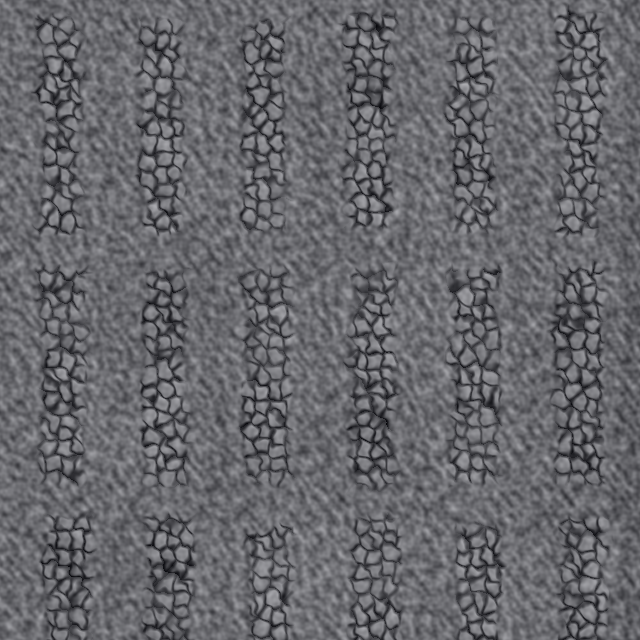
Write a three.js fragment shader that draws this texture.

```glsl
varying vec2 vUv;

vec2 hash2(vec2 p) {
  vec3 q = fract(vec3(p.xyx) * vec3(0.1031, 0.1030, 0.0973));
  q += dot(q, q.yzx + 33.33);
  return fract((q.xx + q.yz) * q.zy);
}

vec2 gradientAt(vec2 cell) {
  float angle = 6.2832 * hash2(cell + 71.0).x;
  return vec2(cos(angle), sin(angle));
}

float gradientNoise(vec2 p) {
  vec2 i = floor(p), f = fract(p);
  vec2 u = f * f * f * (f * (f * 6.0 - 15.0) + 10.0);
  vec2 e = vec2(1.0, 0.0);
  float low = mix(dot(gradientAt(i), f), dot(gradientAt(i + e), f - e), u.x);
  float high = mix(dot(gradientAt(i + e.yx), f - e.yx), dot(gradientAt(i + 1.0), f - 1.0), u.x);
  return mix(low, high, u.y);
}

// Flat pile: short stitches leaning along a falling diagonal
float flatPile(vec2 p) {
  vec2 bent = p + 0.006 * vec2(gradientNoise(p * 14.0), gradientNoise(p * 14.0 + 40.0));
  vec2 lean = vec2(0.80 * bent.x + 0.60 * bent.y, 0.80 * bent.y - 0.60 * bent.x);
  float stitches = gradientNoise(lean * vec2(92.0, 52.0));
  float fibres = gradientNoise(p * 125.0 + 9.0);
  float ribs = sin(lean.x * 400.0 + 3.0 * gradientNoise(p * 22.0));
  return 0.422 + 0.23 * stitches + 0.13 * fibres + 0.022 * ribs;
}

// Raised loops: rounded cells with dark gaps, lit from the upper right
float loopPile(vec2 p) {
  vec2 q = p * vec2(45.0, 42.0) + 0.35 * gradientNoise(p * 60.0);
  vec2 cell = floor(q), toLoop = vec2(0.0), loopId = vec2(0.0);
  float nearest = 8.0, second = 8.0;
  for (int y = -1; y <= 1; y++) {
    for (int x = -1; x <= 1; x++) {
      vec2 id = cell + vec2(float(x), float(y));
      vec2 d = q - id - 0.5 - 0.75 * (hash2(id) - 0.5);
      float dist = length(vec2(d.x + 0.2 * d.y, 0.9 * d.y));
      if (dist < nearest) {
        second = nearest;
        nearest = dist;
        toLoop = d;
        loopId = id;
      } else {
        second = min(second, dist);
      }
    }
  }
  float dome = smoothstep(0.0, 0.42, second - nearest) * (1.0 - 0.5 * smoothstep(0.35, 0.8, nearest));
  float tone = 0.19 + 0.35 * dome + 0.13 * dot(toLoop, vec2(0.5, 0.8));
  return tone + 0.06 * (hash2(loopId + 17.0).x - 0.5) + 0.12 * gradientNoise(p * 110.0);
}

void main() {
  vec2 p = vUv;

  // Upright strips of loops, six across, each slightly shifted and resized
  float row = floor((0.808 - p.y) / 0.397 + 0.5);
  float column = floor((p.x - 0.094 - 0.004 * row) / 0.1615 + 0.5);
  vec2 vary = hash2(vec2(column, row) + 5.0) - 0.5;
  vec2 center = vec2(0.094 + 0.1615 * column + 0.004 * row, 0.808 - 0.397 * row);
  vec2 local = p - center - vary * vec2(0.008, 0.012);
  local.x += 0.012 * gradientNoise(p * vec2(9.0, 14.0));
  vec2 outside = abs(local) - vec2(0.033 + 0.006 * vary.y, 0.170 + 0.012 * vary.x);
  float edge = max(outside.x, outside.y) + 0.018 * gradientNoise(p * 38.0);
  float strip = 1.0 - smoothstep(-0.006, 0.007, edge);
  strip *= clamp(0.92 + 0.6 * gradientNoise(p * 11.0 + 3.0), 0.5, 1.0);

  // Shadow on the left of each strip and a pale rim around it
  float along = 1.0 - smoothstep(-0.02, 0.0, outside.y);
  float shadow = along * exp(-pow((local.x + 0.033) / 0.006, 2.0));
  float rim = along * exp(-pow((abs(local.x) - 0.047) / 0.008, 2.0));

  float tone = mix(flatPile(p) + 0.025 * rim, loopPile(p), strip);
  tone -= 0.07 * shadow * (0.7 + gradientNoise(p * 50.0));

  // Uneven wear and a darker right border
  tone += 0.035 * gradientNoise(p * 5.0) + 0.02 * gradientNoise(p * 13.0 + 8.0);
  tone -= 0.06 * smoothstep(0.93, 1.0, p.x) * (1.0 - 0.5 * p.y);

  gl_FragColor = vec4(clamp(vec3(tone - 0.004, tone - 0.003, tone + 0.015), 0.0, 1.0), 1.0);
}
```
